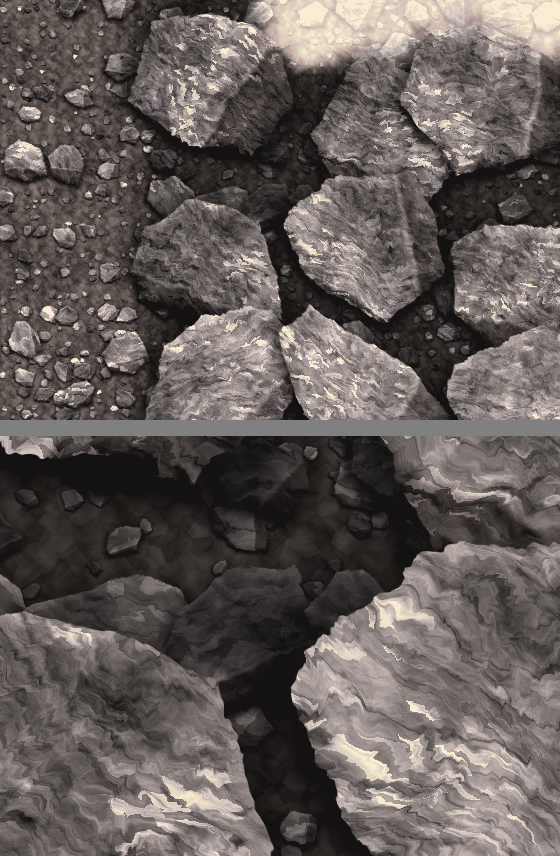
Top, the full canvas; bottom, a detail of the centre.
Reproduce this texture procedurally as a WebGL 2 fragment shader.

```glsl
#version 300 es
precision highp float;
// Heap of broken, layered ore boulders on dark gritty soil, with a sunlit patch behind.
#define BOULDER_SIZE 0.36
#define COBBLE_SIZE 0.115
#define PEBBLE_SIZE 0.048
#define GRAVEL_SIZE 0.019
#define HEAP_EDGE 0.36
#define ROCK_TONE 0.49
#define SOIL_TONE 0.31
#define STRATA vec2(9.0, 36.0)
#define LIGHT vec2(0.26, 0.96)
#define SUN_COLOUR vec3(0.98, 0.93, 0.83)
#define SIDES 7

uniform vec2 u_resolution;
out vec4 fragColour;

vec3 hash3(vec2 c) {
  vec3 v = fract(c.xyx * vec3(0.1031, 0.1030, 0.0973));
  v += dot(v, v.yxz + 33.33);
  return fract((v.xxy + v.yzz) * v.zyx);
}

mat2 turn(float a) {
  return mat2(cos(a), -sin(a), sin(a), cos(a));
}

// Layered, warped sines, about -1 to 1
float waves(vec2 p) {
  float sum = 0.0, amp = 0.5;
  mat2 twist = 1.83 * turn(0.9);
  for (int k = 0; k < 5; k++) {
    p += 0.8 * sin(p.yx * 1.3 + float(k));
    sum += amp * sin(p.x + 0.7 * sin(p.y));
    p = twist * p + vec2(3.1, 1.7);
    amp *= 0.62;
  }
  return sum;
}

// Cellular noise: nearest distance, border distance, random value of the cell
vec3 cells(vec2 p) {
  vec2 base = floor(p);
  float near = 9.0, next = 9.0, id = 0.0;
  for (int j = -1; j <= 1; j++)
    for (int i = -1; i <= 1; i++) {
      vec2 c = base + vec2(i, j);
      vec3 h = hash3(c);
      float d = length(c + h.xy - p);
      if (d < near) { next = near; near = d; id = h.z; }
      else next = min(next, d);
    }
  return vec3(near, next - near, id);
}

// Cleaved surface: slabs, chips, fine grain, cracks and metallic glints
float rockTone(vec2 q, vec3 h) {
  vec2 seed = h.xy * 40.0;
  vec2 bent = q + 0.016 * vec2(waves(q * 15.0 + seed), waves(q.yx * 19.0 - seed));
  float broad = waves(q * 10.0 + seed);
  vec3 slab = cells(bent * STRATA + seed);
  vec3 chip = cells(bent * STRATA * vec2(5.0, 3.6) + seed);
  float grain = waves(bent * vec2(55.0, 230.0) + seed);
  float grit = waves(q * 190.0 + seed);
  float tone = ROCK_TONE + 0.13 * broad + 0.17 * (slab.z - 0.5)
    + 0.15 * (chip.z - 0.5) + 0.12 * grain + 0.07 * grit + 0.2 * (h.z - 0.5);
  float crack = smoothstep(0.1, 0.0, slab.y) * smoothstep(0.3, 0.7, slab.z);
  float glint = smoothstep(0.6, 0.95, chip.z) * smoothstep(-0.05, 0.6, broad + 0.4 * grain);
  return tone - 0.17 * crack + 0.34 * glint;
}

// One layer of scattered angular stones; paint holds tone and warmth
void stones(inout vec2 paint, vec2 p, float size, vec2 chance, float smallest) {
  vec2 g = p / size;
  g += 0.035 * vec2(waves(g * 5.0), waves(g.yx * 6.0 + 4.0));
  float px = 1.0 / (u_resolution.y * size);
  for (int j = 1; j >= -1; j--)
    for (int i = -1; i <= 1; i++) {
      vec2 c = floor(g) + vec2(i, j);
      vec3 h = hash3(c + 7.0 / size), pick = hash3(c + 91.0);
      vec2 centre = c + 0.3 + 0.4 * h.xy;
      float odds = centre.x * size > HEAP_EDGE ? chance.y : chance.x;
      if (pick.x >= odds || centre.y * size > 1.12) continue;
      mat2 tilt = turn((0.35 - pick.y) * 1.5);
      vec2 q = tilt * (g - centre);

      // Irregular polygon as the farthest of several cut planes
      float d = -9.0, scale = mix(smallest, 1.0, pick.z);
      vec2 facing = vec2(0.0);
      for (int k = 0; k < SIDES; k++) {
        vec3 cut = hash3(c * 3.7 + float(k) * 11.3);
        float a = 6.2832 * (float(k) + 0.7 * cut.x) / float(SIDES) + h.x;
        vec2 n = vec2(cos(a), sin(a));
        float side = dot(q * vec2(1.0, 1.22), n) - scale * mix(0.45, 0.66, cut.y);
        if (side > d) { d = side; facing = n * tilt; }
      }
      float lit = dot(facing, LIGHT);
      paint.x *= 1.0 - 0.8 * smoothstep(0.15, 0.0, d) * (0.6 - 0.4 * lit);
      if (d > px) continue;

      // Broad top, darker side face past a ridge, lit or shaded rim
      float tone = rockTone(q * size, h);
      float a = 5.4 + 2.2 * (h.y - 0.5);
      float ridge = dot(g - centre, vec2(cos(a), sin(a))) - 0.24 * scale;
      float away = smoothstep(-0.015, 0.03, ridge);
      tone *= 1.0 - 0.38 * away;
      tone += 0.17 * lit * smoothstep(-0.11, 0.0, d);
      tone += 0.12 * smoothstep(0.03, 0.0, abs(ridge));
      paint = mix(paint, vec2(tone, 0.15 + 0.4 * away), smoothstep(px, -px, d));
    }
}

void main() {
  vec2 p = gl_FragCoord.xy / u_resolution.y;
  float blotch = waves(p * 11.0);
  float sun = smoothstep(0.58, 0.72, p.x + 0.05 * blotch)
    * smoothstep(0.82, 0.91, p.y + 0.03 * blotch);

  // Gritty soil
  vec3 clod = cells(p * 75.0);
  float soil = SOIL_TONE + 0.06 * blotch + 0.13 * (clod.z - 0.5)
    - 0.09 * (clod.x - 0.4) + 0.08 * waves(p * 170.0);
  vec2 paint = vec2(soil, 0.8);

  // Loose stones, lit in the sun patch and dim inside the heap
  stones(paint, p, GRAVEL_SIZE, vec2(0.22, 0.25), 0.35);
  stones(paint, p + 0.3, PEBBLE_SIZE, vec2(0.27, 0.35), 0.35);
  stones(paint, p, COBBLE_SIZE, vec2(0.2, 0.65), 0.4);
  paint.x *= 1.0 - 0.5 * smoothstep(0.28, 0.45, p.x) * (1.0 - sun);
  paint.x = mix(paint.x, 0.62 + 0.75 * paint.x, sun);

  // Boulders, set lower towards the right
  vec2 shift = vec2(0.04, 0.1 + 0.08 * smoothstep(0.55, 0.95, p.x));
  stones(paint, p + shift, BOULDER_SIZE, vec2(0.0, 1.0), 0.86);

  // Warm greys, turning cream in the highlights
  float tone = clamp(paint.x + 0.05 * sun, 0.07, 1.0);
  vec3 colour = tone * mix(vec3(1.04, 0.98, 0.965), vec3(1.1, 0.97, 0.92), paint.y);
  colour = mix(colour, tone * SUN_COLOUR, smoothstep(0.74, 0.95, tone));
  fragColour = vec4(colour, 1.0);
}
```
